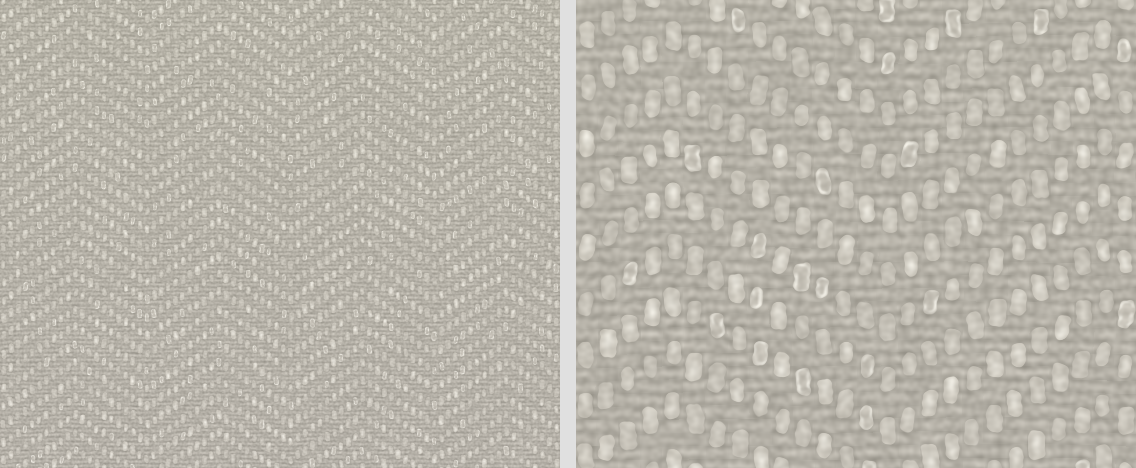
Left, the full canvas; right, a detail of the centre.
A Shadertoy shader for this texture:

```glsl
// Pale herringbone cloth: a 2/2 twill whose diagonal reverses every few columns.
// Upright warp floats are rounded boxes placed by a zigzag offset per column,
// lying over fine horizontal weft picks; hashes and gradient noise vary the yarn.

const float COLUMNS = 78.0;        // warp columns across the canvas
const float PICKS = 106.0;         // weft picks up the canvas
const float ZIGZAG = 20.0;         // columns in one full chevron
const float PEAK_COLUMN = 10.0;    // column of the first chevron peak
const float FLOAT_REPEAT = 4.0;    // picks from one float to the next
const vec2 FLOAT_HALF = vec2(0.34, 0.98); // half size in columns, picks
const float CORNER = 0.30;         // corner radius in columns
const float WAVER = 0.22;          // sideways and upward drift of the yarn
const float RINGED_SHARE = 0.14;   // share of floats with a dull core
const float GRAIN = 0.085;         // strength of the fine fuzz

const vec3 GAP_COLOR = vec3(0.625, 0.611, 0.572);
const vec3 WEFT_COLOR = vec3(0.757, 0.740, 0.700);
const vec3 WARP_COLOR = vec3(0.785, 0.768, 0.726);
const vec3 GLINT_COLOR = vec3(0.920, 0.910, 0.875);

float hash(vec2 p) {
    vec3 q = fract(vec3(p.xyx) * vec3(0.1031, 0.1030, 0.0973));
    q += dot(q, q.yzx + 33.33);
    return fract((q.x + q.y) * q.z);
}

vec2 gradient(vec2 cell) {
    float angle = 6.2832 * hash(cell + 71.0);
    return vec2(cos(angle), sin(angle));
}

// Gradient noise, about -0.7 to 0.7
float noise(vec2 p) {
    vec2 i = floor(p), f = fract(p);
    vec2 u = f * f * f * (f * (f * 6.0 - 15.0) + 10.0);
    vec2 e = vec2(0.0, 1.0);
    float low = mix(dot(gradient(i), f), dot(gradient(i + e.yx), f - e.yx), u.x);
    float high = mix(dot(gradient(i + e.xy), f - e.xy), dot(gradient(i + e.yy), f - e.yy), u.x);
    return mix(low, high, u.y);
}

float roundedBox(vec2 p, vec2 halfSize, float radius) {
    vec2 q = abs(p) - halfSize + radius;
    return length(max(q, 0.0)) + min(max(q.x, q.y), 0.0) - radius;
}

// Height of the diagonal in a column, in picks
float zigzag(float column) {
    return abs(mod(column - PEAK_COLUMN, ZIGZAG) - 0.5 * ZIGZAG);
}

// Horizontal picks with dark seams, uneven fibre and short visible bars
vec3 weftColor(vec2 thread) {
    float pick = floor(thread.y);
    float crown = 0.5 - 0.5 * cos(6.2832 * thread.y);
    float fibre = noise(vec2(thread.x * 1.1 + 17.0 * hash(vec2(pick, 5.0)), thread.y * 1.4));
    float bar = hash(vec2(floor(thread.x), pick) + 300.0) - 0.5;
    float light = 0.36 + 0.50 * crown + 0.45 * fibre + 0.22 * bar * crown;
    return mix(GAP_COLOR, WEFT_COLOR, clamp(light, 0.0, 1.15));
}

// Lays the upright float of this column over the weft
vec3 addWarp(vec3 cloth, vec2 thread, float pixel) {
    float column = floor(thread.x);
    float along = thread.y - zigzag(column);
    vec2 id = vec2(column, floor(along / FLOAT_REPEAT)) + 200.0;
    vec2 local = vec2(fract(thread.x) - 0.5, mod(along, FLOAT_REPEAT) - 0.5 * FLOAT_REPEAT);

    // Each float differs in place, size, lean and brightness
    float sizeRand = hash(id + 13.0), lightRand = hash(id + 47.0), ringRand = hash(id + 89.0);
    local += vec2(0.10, 0.35) * (vec2(hash(id), hash(id + 29.0)) - 0.5);
    local.x += 0.16 * local.y * (hash(id + 7.0) - 0.5);

    // Picks are scaled to column units so distances are even
    float pickHeight = COLUMNS / PICKS * iResolution.y / iResolution.x;
    vec2 pos = local * vec2(1.0, pickHeight);
    vec2 halfSize = FLOAT_HALF * vec2(1.0, pickHeight) * mix(0.86, 1.12, sizeRand);
    float fray = noise(thread * vec2(2.3, 1.7) + 11.0);
    float d = roundedBox(pos, halfSize, CORNER) + 0.10 * fray;

    // Soft shadow beside the float, then its rounded body
    cloth = mix(cloth, GAP_COLOR, 0.36 * (1.0 - smoothstep(0.0, 0.20, d)));
    float body = 1.0 - smoothstep(-0.7 * pixel, 0.7 * pixel, d);
    float roundness = clamp(1.0 - pos.x * pos.x / (halfSize.x * halfSize.x), 0.0, 1.0);
    vec3 yarn = mix(WEFT_COLOR, WARP_COLOR, 0.2 + 0.8 * roundness);
    yarn *= 0.97 + 0.05 * lightRand;

    // Sheen sits at a random height; a few floats shine on a broken rim instead
    vec2 sheenPos = (pos - vec2(0.0, 0.5 * halfSize.y * (2.0 * hash(id + 61.0) - 1.0))) / halfSize;
    float sheen = exp(-2.4 * dot(sheenPos, sheenPos)) * (0.18 + 0.75 * lightRand * lightRand);
    float rim = exp(-pow((d + 0.09) / 0.10, 2.0)) * clamp(0.45 + 1.3 * fray, 0.0, 0.9);
    float ringed = step(1.0 - RINGED_SHARE, ringRand);
    yarn = mix(yarn, WEFT_COLOR, 0.6 * ringed * roundness);
    yarn = mix(yarn, GLINT_COLOR, mix(sheen, rim, ringed));
    return mix(cloth, yarn, body);
}

void mainImage(out vec4 fragColor, in vec2 fragCoord) {
    vec2 uv = fragCoord / iResolution.xy;
    vec2 thread = uv * vec2(COLUMNS, PICKS);
    float pixel = COLUMNS / iResolution.x;

    // Uneven lie of the yarn
    vec2 drift = vec2(noise(thread * vec2(0.10, 0.16)), noise(thread * vec2(0.13, 0.09) + 40.0));
    thread += WAVER * vec2(1.0, 1.6) * drift;

    vec3 color = addWarp(weftColor(thread), thread, pixel);

    // Fine fuzz, slight broad unevenness and a slightly warmer top
    color += GRAIN * noise(thread * vec2(2.7, 1.9) + 90.0);
    color += 0.006 * noise(uv * vec2(7.0, 6.0) + 3.0);
    color += vec3(0.000, 0.002, -0.004) * (2.0 * uv.y - 1.0);
    fragColor = vec4(clamp(color, 0.0, 1.0), 1.0);
}
```
